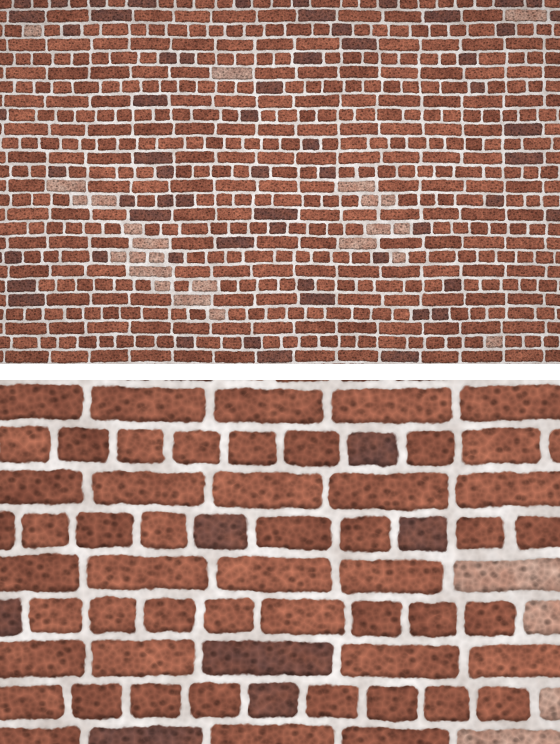
Top, the full canvas; bottom, a detail of the centre.
A Shadertoy shader for this texture:

```glsl
// Weathered brick wall: courses of long stretchers alternate with courses of short headers.
// Each brick is a rounded box between jittered joints, set in pale mortar;
// layered sines roughen the edges and tint, cellular noise adds pits and grain.

const float COURSES = 25.67;        // courses over the canvas height
const float STRETCHER = 2.93;       // brick pitches, in course heights
const float HEADER = 1.36;
const float WIDE_EXTRA = 0.70;      // added length of every ninth header
const float GROUP = 9.0;

const vec3 MORTAR_LIGHT = vec3(0.92, 0.90, 0.89);
const vec3 MORTAR_GREY = vec3(0.73, 0.68, 0.65);
const vec3 BRICK_DEEP = vec3(0.49, 0.29, 0.23);
const vec3 BRICK_WARM = vec3(0.68, 0.42, 0.33);
const vec3 BRICK_DARK = vec3(0.36, 0.26, 0.25);
const vec3 BRICK_PALE = vec3(0.78, 0.66, 0.60);

float hash(vec2 p) {
    vec3 q = fract(vec3(p.xyx) * 0.1031);
    q += dot(q, q.yzx + 33.33);
    return fract((q.x + q.y) * q.z);
}

// Layered, rotated sines, roughly -1 to 1
float waves(vec2 p) {
    float sum = 0.0, amp = 0.55;
    for (int i = 0; i < 4; i++) {
        sum += amp * sin(p.x + 1.5 * sin(p.y)) * cos(p.y + sin(0.7 * p.x));
        p = mat2(1.5, 1.1, -1.1, 1.5) * p + 1.3;
        amp *= 0.68;
    }
    return sum;
}

// Distance to the nearest scattered cell point
float cellular(vec2 p) {
    vec2 cell = floor(p);
    float nearest = 2.0;
    for (int y = -1; y <= 1; y++)
    for (int x = -1; x <= 1; x++) {
        vec2 c = cell + vec2(x, y);
        vec2 point = c + vec2(hash(c), hash(c + 57.3));
        nearest = min(nearest, distance(p, point));
    }
    return nearest;
}

float segmentDistance(vec2 p, vec2 a, vec2 b) {
    vec2 d = b - a;
    return length(p - a - d * clamp(dot(p - a, d) / dot(d, d), 0.0, 1.0));
}

float roundBox(vec2 p, vec2 halfSize, float radius) {
    vec2 q = abs(p) - halfSize + radius;
    return length(max(q, 0.0)) + min(max(q.x, q.y), 0.0) - radius;
}

float courseOffset(float row, float isHeader) {
    return mix(0.4, -13.0 * hash(vec2(row, 4.7)), isHeader);
}

// Position of the k-th vertical joint of a course
float jointAt(float k, float row, float isHeader) {
    float regular = mix(STRETCHER * k, HEADER * k + WIDE_EXTRA * floor(k / GROUP), isHeader);
    float jitter = (hash(vec2(k + 40.0, row)) - 0.5) * mix(0.44, 0.20, isHeader);
    return courseOffset(row, isHeader) + regular + jitter;
}

// Left joint, right joint and index of the brick at x
vec3 findBrick(float x, float row, float isHeader) {
    float pitch = mix(STRETCHER, HEADER + WIDE_EXTRA / GROUP, isHeader);
    float guess = floor((x - courseOffset(row, isHeader)) / pitch);
    vec3 brick = vec3(x - 1.0, x + 9.0, guess);
    for (float i = -2.0; i <= 3.0; i++) {
        float joint = jointAt(guess + i, row, isHeader);
        if (joint <= x) brick.xz = vec2(joint, guess + i);
        else brick.y = min(brick.y, joint);
    }
    return brick;
}

// Zones where repaired, lime-stained bricks gather
float stainZone(vec2 p) {
    float stair = segmentDistance(p, vec2(6.5, 11.6), vec2(14.6, 3.5));
    float patchy = segmentDistance(p, vec2(25.3, 12.5), vec2(28.5, 8.7));
    return 1.0 - smoothstep(0.7, 2.1, min(stair, patchy));
}

vec3 brickColor(vec2 p, vec2 center, vec2 id) {
    float tone = 0.42 + 0.55 * (hash(id + 3.1) - 0.5) + 0.38 * waves(p * 2.3 + 9.0 * hash(id));
    vec3 color = mix(BRICK_DEEP, BRICK_WARM, clamp(tone, -0.25, 1.2));
    float darkChance = 0.10 + 0.25 * smoothstep(22.0, 26.0, center.y);
    float dark = step(hash(id + 17.9), darkChance);
    color = mix(color, BRICK_DARK, dark * (0.55 + 0.25 * waves(p * 3.0)));
    float pale = step(hash(id + 8.3), 0.8 * stainZone(center) + 0.006);
    color = mix(color, BRICK_PALE, pale * (0.72 + 0.25 * waves(p * 2.0)));
    float pits = 1.0 - smoothstep(0.08, 0.34, cellular(p * vec2(2.6, 3.4)));
    float grain = cellular(p * 6.5) - 0.45;
    return color * (1.0 - 0.24 * pits + 0.30 * grain);
}

void mainImage(out vec4 fragColor, in vec2 fragCoord) {
    float pixel = COURSES / iResolution.y;
    vec2 p = fragCoord * pixel;

    // Uneven courses and ragged brick edges
    vec2 wall = p + vec2(0.0, 0.05 * sin(p.x * 0.45 + p.y * 0.3) - 0.04);
    wall += 0.045 * vec2(waves(p * 4.1), waves(p * 3.7 + 5.0));
    float row = floor(wall.y);
    float isHeader = mod(row, 2.0);
    vec3 brick = findBrick(wall.x, row, isHeader);
    vec2 id = vec2(brick.z + 40.0, row + 10.0);

    // Brick outline inside its joints
    vec2 center = vec2(0.5 * (brick.x + brick.y), row + 0.5);
    float gap = 0.09 + 0.045 * hash(id + 29.0) + 0.03 * stainZone(center);
    vec2 halfSize = vec2(0.5 * (brick.y - brick.x), 0.5) - gap;
    float dist = roundBox(wall - center, halfSize, 0.12);
    float cover = 1.0 - smoothstep(-0.6 * pixel, 0.6 * pixel + 0.03, dist);

    // Mortar, greyer in places and next to the bricks
    float grime = clamp(0.25 + 0.4 * waves(p * 1.7 + 3.0) + 0.25 * smoothstep(20.0, 26.0, p.y), 0.0, 0.9);
    vec3 mortar = mix(MORTAR_LIGHT, MORTAR_GREY, grime);
    mortar *= 0.90 + 0.10 * smoothstep(0.0, 0.09, dist) + 0.08 * (cellular(p * 6.0) - 0.4);

    // Brick face with a shaded rim, deepest along the lower edge
    float rim = smoothstep(-0.14, 0.0, dist);
    float lower = smoothstep(0.1, 0.5, center.y - wall.y);
    vec3 face = brickColor(p, center, id) * (1.0 - rim * (0.08 + 0.28 * lower));

    vec2 fromCenter = fragCoord / iResolution.xy - 0.5;
    vec3 color = mix(mortar, face, cover) * (1.04 - 0.26 * dot(fromCenter, fromCenter));
    fragColor = vec4(clamp(color, 0.0, 1.0), 1.0);
}
```
